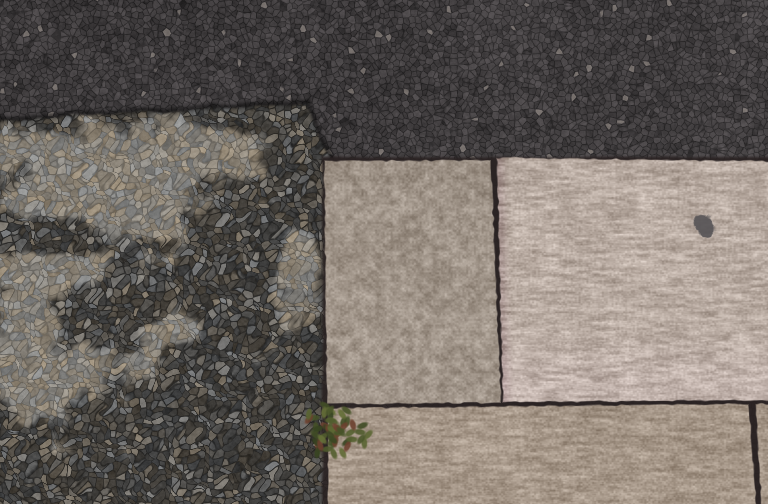
This texture is drawn by a Shadertoy shader. Its source:

```glsl
// Draws worn asphalt with an older patch beside granite paving slabs and a small weed.

float hash(vec2 p) {
    return fract(sin(dot(p, vec2(127.1, 311.7))) * 43758.5453);
}

float noise(vec2 p) {
    vec2 i = floor(p), f = fract(p);
    f = f * f * (3.0 - 2.0 * f);
    return mix(mix(hash(i), hash(i + vec2(1, 0)), f.x),
               mix(hash(i + vec2(0, 1)), hash(i + vec2(1, 1)), f.x), f.y);
}

float fbm(vec2 p) {
    float sum = 0.0, amp = 0.5;
    for (int i = 0; i < 4; i++) {
        sum += amp * noise(p);
        p = p * 2.03 + 17.3;
        amp *= 0.5;
    }
    return sum / 0.9375;
}

// Cellular gravel: x = distance to the cell border, y = random value of the stone
vec2 gravel(vec2 p) {
    vec2 cell = floor(p);
    float near = 9.0, second = 9.0, id = 0.0;
    for (int y = -1; y <= 1; y++)
    for (int x = -1; x <= 1; x++) {
        vec2 c = cell + vec2(x, y);
        float d = length(c + vec2(hash(c), hash(c + 31.7)) - p);
        if (d < near) { second = near; near = d; id = hash(c + 71.3); }
        else second = min(second, d);
    }
    return vec2(second - near, id);
}

float blob(vec2 p, vec2 centre, vec2 radius) {
    vec2 q = (p - centre) / radius;
    return exp(-dot(q, q));
}

// Inside distance of a slanted slab; each edge is (offset, slope)
float slab(vec2 p, vec2 left, vec2 right, vec2 bottom, vec2 top) {
    float across = min(p.x - left.x - left.y * p.y, right.x + right.y * p.y - p.x);
    float along = min(p.y - bottom.x - bottom.y * p.x, top.x + top.y * p.x - p.y);
    return min(across, along);
}

vec3 freshAsphalt(vec2 p) {
    vec2 stone = gravel(p * 85.0);
    float tone = 0.235 + 0.09 * (stone.y - 0.5) + 0.09 * (fbm(p * 150.0) - 0.5);
    tone *= mix(0.72, 1.08, smoothstep(0.0, 0.3, stone.x));
    tone += 0.05 * (fbm(p * 5.0) - 0.5) + 0.02 * smoothstep(0.3, 1.2, p.x);
    float chip = step(0.975, stone.y) * smoothstep(0.1, 0.35, stone.x);
    return tone * vec3(1.03, 0.98, 1.0) + chip * vec3(0.15, 0.14, 0.12);
}

float wornAmount(vec2 p) {
    vec4 spots[9] = vec4[9](
        vec4(0.12, 0.66, 0.21, 0.10), vec4(0.36, 0.70, 0.07, 0.06), vec4(0.08, 0.46, 0.14, 0.09),
        vec4(0.27, 0.58, 0.11, 0.09), vec4(0.20, 0.27, 0.13, 0.09), vec4(0.59, 0.46, 0.05, 0.08),
        vec4(0.35, 0.345, 0.05, 0.03), vec4(0.03, 0.27, 0.10, 0.11), vec4(0.48, 0.71, 0.06, 0.05));
    float sum = 0.0;
    for (int i = 0; i < 9; i++) sum += blob(p, spots[i].xy, spots[i].zw);
    sum -= 0.9 * blob(p, vec2(0.12, 0.53), vec2(0.09, 0.04));
    sum -= 0.8 * blob(p, vec2(0.19, 0.36), vec2(0.06, 0.05));
    return smoothstep(0.35, 0.75, sum + 1.5 * (fbm(p * 17.0) - 0.5));
}

vec3 oldAsphalt(vec2 p) {
    vec2 stone = gravel(p * 72.0 + 1.5 * noise(p * 40.0));
    float gap = smoothstep(0.02, 0.28, stone.x);
    vec3 tint = mix(vec3(0.98, 1.0, 1.02), vec3(1.08, 1.0, 0.88), hash(vec2(stone.y, 3.0)));
    vec3 dark = tint * mix(0.17, 0.23 + 0.28 * stone.y * stone.y, gap);
    vec3 pale = tint * mix(0.43, 0.49 + 0.13 * stone.y, gap);
    float grain = 0.12 * (fbm(p * 160.0) - 0.5);
    return mix(dark, pale * vec3(1.01, 1.0, 0.98), 0.92 * wornAmount(p)) + grain;
}

vec3 granite(vec2 p, vec3 base, float streaks) {
    float mottle = fbm(p * 65.0) - 0.5;
    float streak = fbm(p * vec2(32.0, 150.0)) - 0.5;
    float speck = noise(p * 260.0) - 0.5;
    float tone = mix(0.26 * mottle, 0.32 * streak, streaks) + 0.11 * speck;
    return base + tone * vec3(1.0, 1.02, 1.04) + 0.05 * (fbm(p * 6.0) - 0.5);
}

// Scattered leaves along a short arm
vec3 addWeed(vec3 col, vec2 p, vec2 from, vec2 to, float seed, float px) {
    for (int i = 0; i < 28; i++) {
        vec2 k = vec2(float(i), seed);
        vec2 jitter = vec2(hash(k), hash(k + 5.1)) - 0.5;
        vec2 q = p - mix(from, to, hash(k + 9.7)) - jitter * vec2(0.055, 0.05);
        float a = 6.283 * hash(k + 13.3);
        q = mat2(cos(a), -sin(a), sin(a), cos(a)) * q;
        float d = (length(q / vec2(0.011, 0.0055)) - 1.0) * 0.0055;
        vec3 leaf = mix(vec3(0.20, 0.25, 0.12), vec3(0.40, 0.44, 0.22), hash(k + 21.0));
        leaf = mix(leaf, vec3(0.42, 0.25, 0.18), step(0.75, hash(k + 27.0)));
        col = mix(col, leaf, 0.9 * smoothstep(px, -px, d));
    }
    return col;
}

void mainImage(out vec4 fragColor, in vec2 fragCoord) {
    vec2 p = fragCoord / iResolution.y;
    float px = 1.0 / iResolution.y;

    // Road surfaces and the cracked seam between them
    float wobble = 0.014 * (fbm(p * 22.0) - 0.5);
    float seam = min(0.762 + 0.055 * p.x - p.y, 0.61 + 0.39 * (0.796 - p.y) - p.x) + wobble;
    vec3 col = mix(freshAsphalt(p), oldAsphalt(p), smoothstep(-0.004, 0.004, seam));
    col *= 1.0 - 0.45 * exp(-pow((seam + 0.003) / 0.006, 2.0));

    // Dark bed that shows through the joints
    float bed = min(p.x - 0.640, 0.688 - p.y) + 0.3 * wobble;
    col = mix(col, vec3(0.16, 0.13, 0.13), 0.9 * smoothstep(-0.005, 0.004, bed));

    // Paving slabs with slightly ragged edges
    vec2 q = p + 0.004 * (vec2(noise(p * 90.0), noise(p * 90.0 + 40.0)) - 0.5);
    vec2 lowerTop = vec2(0.184, 0.0096);
    float small = slab(q, vec2(0.6515, -0.0125), vec2(1.0023, -0.0416), vec2(0.192, 0.009), vec2(0.679, 0.003));
    float large = slab(q, vec2(1.003, -0.0247), vec2(9, 0), vec2(0.1945, 0.0077), vec2(0.700, -0.013));
    float lower = slab(q, vec2(0.651, 0), vec2(1.5, -0.071), vec2(-1, 0), lowerTop);
    float corner = slab(q, vec2(1.511, -0.06), vec2(9, 0), vec2(-1, 0), lowerTop);

    vec3 smallStone = granite(p, vec3(0.625, 0.580, 0.535), 0.1);
    vec3 largeStone = granite(p, vec3(0.725, 0.672, 0.635), 0.9);
    largeStone += vec3(0.04, 0.035, 0.045) * smoothstep(0.38, 0.22, p.y);
    largeStone -= vec3(0.07, 0.09, 0.07) * smoothstep(0.025, 0.0, p.x - 1.003 + 0.0247 * p.y);
    vec3 lowerStone = granite(p, vec3(0.650, 0.592, 0.535), 0.75);
    float stain = length((p - vec2(1.401, 0.552)) / vec2(0.021, 0.022)) + 1.4 * (fbm(p * 50.0) - 0.5);
    largeStone = mix(largeStone, vec3(0.33, 0.32, 0.33), 0.9 * smoothstep(1.1, 0.8, stain));

    col = mix(col, smallStone, smoothstep(-px, px, small));
    col = mix(col, largeStone, smoothstep(-px, px, large));
    col = mix(col, lowerStone, smoothstep(-px, px, max(lower, corner)));

    // Weed growing from the joint
    col = addWeed(col, p, vec2(0.635, 0.185), vec2(0.645, 0.115), 1.0, px);
    col = addWeed(col, p, vec2(0.660, 0.165), vec2(0.712, 0.115), 2.0, px);
    fragColor = vec4(clamp(col, 0.0, 1.0), 1.0);
}
```
